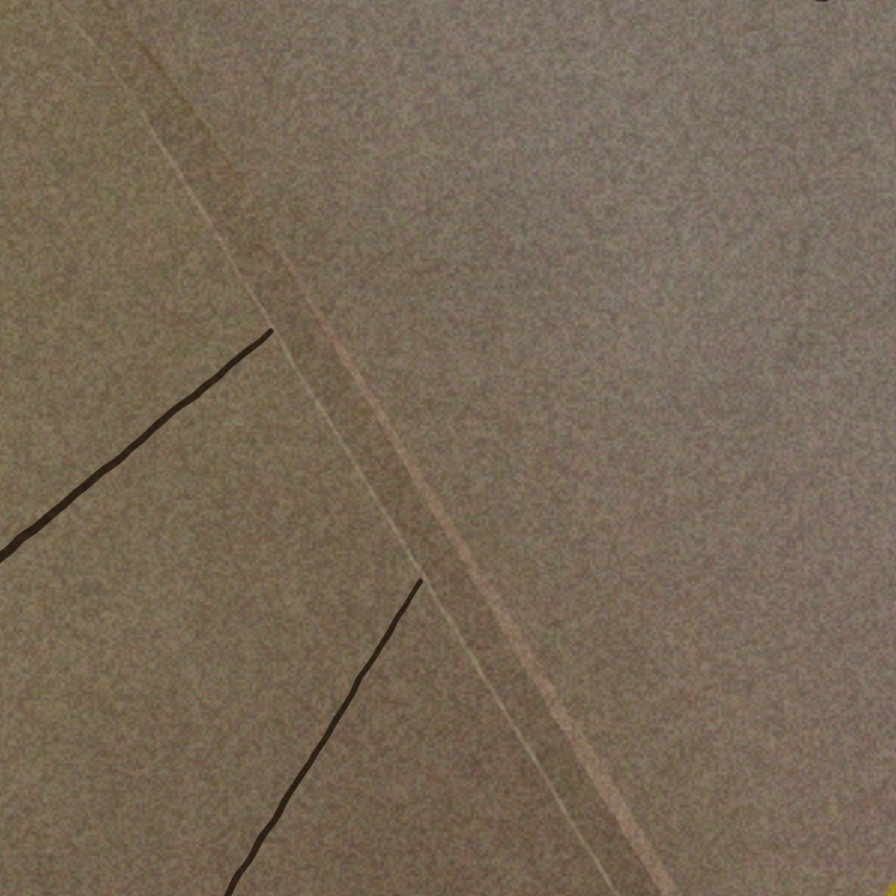
Reproduce this texture procedurally as a WebGL 1 fragment shader.

```glsl
precision highp float;
uniform vec2 u_resolution;

const vec3 OLIVE = vec3(0.465, 0.410, 0.318);
const vec3 UMBER = vec3(0.432, 0.364, 0.292);
const vec3 GREY_TOP = vec3(0.488, 0.442, 0.392);
const vec3 GREY_LOW = vec3(0.490, 0.424, 0.376);
const vec3 STRIP = vec3(0.425, 0.362, 0.285);
const vec3 THIN_TRACK = vec3(0.555, 0.495, 0.410);
const vec3 WIDE_TRACK = vec3(0.560, 0.465, 0.385);
const vec3 WORN_TRACK = vec3(0.420, 0.345, 0.240);
const vec3 GROOVE = vec3(0.150, 0.110, 0.070);
const vec3 CORNER_YELLOW = vec3(0.580, 0.510, 0.130);
const float TRACK_SLOPE = 0.607;
const float GRAIN_SCALE = 300.0;
const float GRAIN_AMOUNT = 0.135;
const float CHROMA_AMOUNT = 0.045;

float hash(vec2 p) {
  vec3 q = fract(vec3(p.xyx) * 0.1031);
  q += dot(q, q.yzx + 33.33);
  return fract((q.x + q.y) * q.z);
}

float noise(vec2 p) {
  vec2 cell = floor(p);
  vec2 f = fract(p);
  f = f * f * (3.0 - 2.0 * f);
  return mix(mix(hash(cell), hash(cell + vec2(1.0, 0.0)), f.x),
             mix(hash(cell + vec2(0.0, 1.0)), hash(cell + 1.0), f.x), f.y);
}

float fbm(vec2 p) {
  float sum = 0.0;
  float weight = 0.5;
  for (int i = 0; i < 4; i++) {
    sum += weight * noise(p);
    p = p * 2.03 + 17.3;
    weight *= 0.5;
  }
  return sum;
}

float segmentDistance(vec2 p, vec2 a, vec2 b) {
  vec2 ab = b - a;
  return length(p - a - ab * clamp(dot(p - a, ab) / dot(ab, ab), 0.0, 1.0));
}

float band(float d, float halfWidth, float soft) {
  return 1.0 - smoothstep(halfWidth - soft, halfWidth + soft, abs(d));
}

// Signed distance to a slanted track that bends left above bendStart
float trackDistance(vec2 p, float foot, float bendStart, float bend) {
  float rise = max(p.y - bendStart, 0.0);
  float x = foot - TRACK_SLOPE * p.y - bend * rise * rise;
  return (p.x - x) / length(vec2(1.0, TRACK_SLOPE));
}

void main() {
  vec2 uv = gl_FragCoord.xy / u_resolution;
  float soft = max(0.0012, 0.75 / min(u_resolution.x, u_resolution.y));
  vec2 wobble = vec2(noise(uv * 45.0), noise(uv * 45.0 + 50.0)) - 0.5;
  vec2 p = uv + wobble * 0.003;

  float thin = trackDistance(p, 0.689, 0.88, 1.5);
  float wide = trackDistance(p, 0.750, 0.80, 0.7);

  // Broad ground tones on both sides of the tracks
  vec3 left = mix(UMBER, OLIVE, smoothstep(-0.1, 0.9, uv.y + 0.45 - uv.x));
  vec3 right = mix(GREY_LOW, GREY_TOP, smoothstep(0.1, 0.8, uv.y));
  right = mix(mix(UMBER, OLIVE, 0.6), right, smoothstep(-0.15, 0.40, wide));
  vec3 color = mix(left, right, smoothstep(-0.02, 0.02, wide));
  float between = smoothstep(-0.006, 0.006, thin) * (1.0 - smoothstep(-0.006, 0.006, wide));
  color = mix(color, STRIP, between * mix(0.75, 0.4, uv.y));
  color += 0.035 * (fbm(uv * 7.0) - 0.47);
  color += 0.025 * (fbm(vec2(uv.x + uv.y, 2.5 * (uv.y - uv.x)) * 18.0) - 0.47);

  // Faint streaks on the right
  float streak = segmentDistance(p, vec2(0.900, 0.75), vec2(0.882, 0.60));
  color -= 0.028 * (1.0 - smoothstep(0.0, 0.012, streak));
  float ridge = segmentDistance(p, vec2(0.69, 0.35), vec2(0.94, 0.09));
  color += vec3(0.020, 0.013, 0.010) * (1.0 - smoothstep(0.0, 0.009, ridge));

  // Pale thin track and broadening wide track
  float patchy = noise(uv * 90.0);
  float thinMask = band(thin, 0.0024, soft + 0.0008);
  color = mix(color, THIN_TRACK, thinMask * (0.50 + 0.4 * patchy) * (1.0 - 0.5 * smoothstep(0.8, 1.0, uv.y)));
  float wideMask = band(wide, mix(0.0095, 0.0030, smoothstep(0.0, 0.85, uv.y)), soft + 0.001);
  vec3 wideColor = mix(WIDE_TRACK, WORN_TRACK, smoothstep(0.62, 0.88, uv.y));
  color = mix(color, wideColor, wideMask * (0.55 + 0.35 * patchy));

  // Dark grooves ending at the thin track
  float upper = segmentDistance(p, vec2(-0.02, 0.361), vec2(0.301, 0.630));
  float lower = segmentDistance(p, vec2(0.241, -0.02), vec2(0.469, 0.350));
  float groove = max(band(upper, mix(0.0052, 0.0034, uv.x / 0.3), soft),
                     band(lower, mix(0.0040, 0.0028, uv.y / 0.35), soft));
  color = mix(color, GROOVE, 0.93 * groove);

  // Small marks on the border
  float spot = length((p - vec2(0.917, 1.002)) * vec2(0.5, 1.0));
  color = mix(color, GROOVE, 0.85 * band(spot, 0.0045, soft));
  color = mix(color, CORNER_YELLOW, band(length(p - vec2(1.004, 0.0)), 0.016, 0.004));

  // Fine grain in brightness and hue
  vec2 g = uv * GRAIN_SCALE;
  float grain = 0.6 * noise(g) + 0.4 * noise(g * 0.53 + 31.0) - 0.5;
  vec3 hue = vec3(noise(g * 0.6 + 71.0), noise(g * 0.6 + 113.0), noise(g * 0.6 + 157.0)) - 0.5;
  float fade = 1.0 - 0.65 * groove;
  color += fade * (GRAIN_AMOUNT * grain + CHROMA_AMOUNT * hue);

  gl_FragColor = vec4(clamp(color, 0.0, 1.0), 1.0);
}
```
